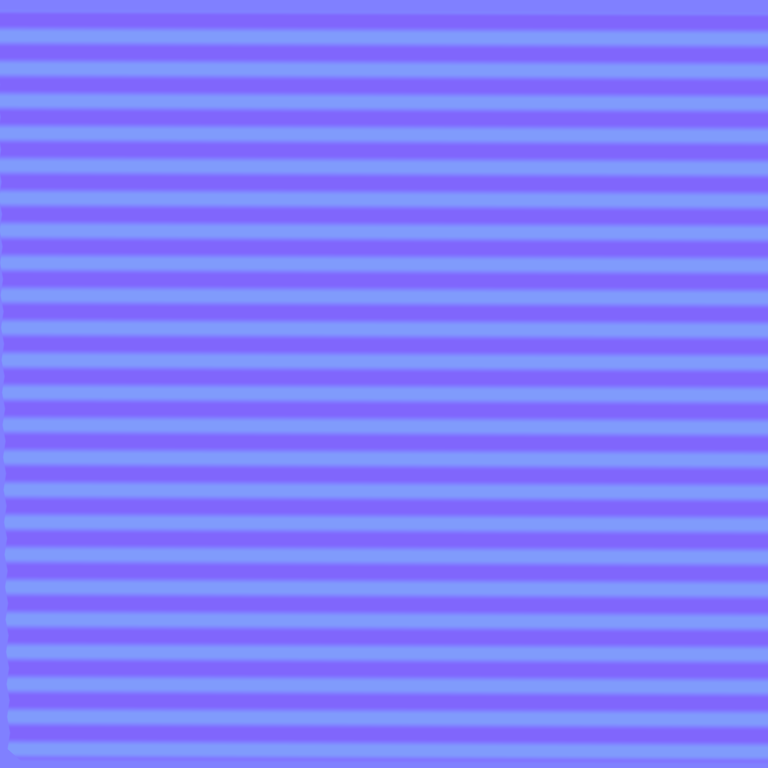
A Shadertoy shader for this texture map:

```glsl
const float ROW_PERIOD   = 0.0422;   // 23 ribs down the canvas
const float FIRST_ROW    = 0.0469;   // depth of the first light band, at the left
const float ROW_SLOPE    = 0.0037;   // drop of each band from left to right
const float BAND_EDGE    = 0.235;    // half width of a light band, in rows
const float BAND_SOFT    = 0.135;    // half width of the blend, in rows
const float LIGHT_TILT   = 0.215;    // normal y on the upward slopes
const float DARK_TILT    = -0.2;     // normal y on the downward slopes
const float TOP_ROW      = -0.77;    // ribs begin here
const float BOTTOM_ROW   = 22.31;    // ribs end here
const float END_SOFT     = 0.09;
const float MARGIN_START = 0.22;     // depth where the left margin appears
const float MARGIN_GROW  = 0.0155;   // margin width gained per unit of depth
const float NOTCH_DEPTH  = 0.0018;   // zigzag of the left margin
const float CORNER_ROW   = 22.0;     // lower left corner is cut below this row
const float CORNER_GROW  = 0.04;

// Distance to the nearest light band centre: 0 on the band, 0.5 between bands
float bandDistance(float row) {
    return abs(row - floor(row + 0.5));
}

float ribTilt(float distanceToBand) {
    float dark = smoothstep(BAND_EDGE - BAND_SOFT, BAND_EDGE + BAND_SOFT, distanceToBand);
    return mix(LIGHT_TILT, DARK_TILT, dark);
}

// Coverage of the ribbed area, leaving flat margins at the top, bottom and left
float ribMask(float x, float depth, float row, float distanceToBand, float pixel) {
    float ends = smoothstep(TOP_ROW - END_SOFT, TOP_ROW + END_SOFT, row)
               * (1.0 - smoothstep(BOTTOM_ROW - END_SOFT, BOTTOM_ROW + END_SOFT, row));
    float notch = (distanceToBand - 0.25) * 4.0 * NOTCH_DEPTH;
    float margin = (depth - MARGIN_START) * MARGIN_GROW + notch
                 + max(row - CORNER_ROW, 0.0) * CORNER_GROW;
    return ends * smoothstep(-pixel, pixel, x - margin);
}

void mainImage(out vec4 fragColor, in vec2 fragCoord) {
    vec2 uv = fragCoord / iResolution.xy;
    float depth = 1.0 - uv.y;
    float row = (depth - FIRST_ROW - ROW_SLOPE * uv.x) / ROW_PERIOD;
    float distanceToBand = bandDistance(row);

    float mask = ribMask(uv.x, depth, row, distanceToBand, 1.0 / iResolution.x);
    float tilt = ribTilt(distanceToBand) * mask;

    // Encode the unit normal as a colour
    vec3 normal = vec3(0.0, tilt, sqrt(1.0 - tilt * tilt));
    fragColor = vec4(normal * 0.5 + 0.5, 1.0);
}
```
